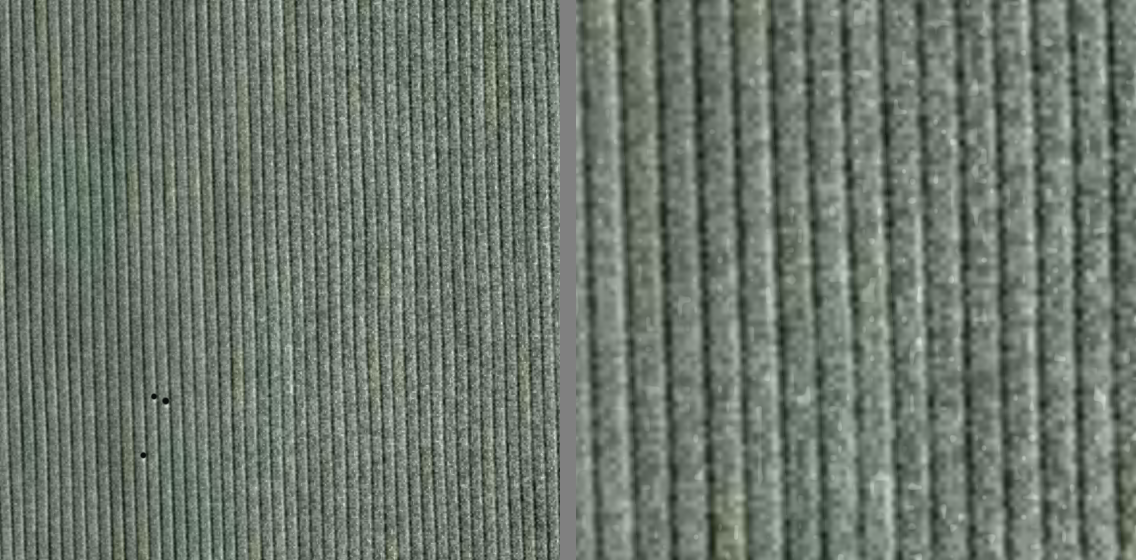
Left: the whole. Right: its middle third, enlarged.
A Shadertoy shader for this texture:

```glsl
// Weathered grey-green ribbed panel: 45 slightly leaning ridges, grain and three small pits.

float hash(vec2 p) {
    vec3 q = fract(p.xyx * 0.1031);
    q += dot(q, q.yzx + 33.33);
    return fract((q.x + q.y) * q.z);
}

float noise(vec2 p) {
    vec2 i = floor(p), f = fract(p);
    f = f * f * (3.0 - 2.0 * f);
    return mix(mix(hash(i), hash(i + vec2(1, 0)), f.x),
               mix(hash(i + vec2(0, 1)), hash(i + vec2(1, 1)), f.x), f.y);
}

float fbm(vec2 p) {
    float sum = 0.0, amplitude = 0.5;
    for (int i = 0; i < 4; i++) {
        sum += amplitude * noise(p);
        p = p * 2.03 + 17.3;
        amplitude *= 0.5;
    }
    return sum / 0.9375;
}

// Soft bump of given half width, centred on zero
float bump(float d, float width) {
    return exp(-d * d / (width * width));
}

void mainImage(out vec4 fragColor, in vec2 fragCoord) {
    vec2 uv = fragCoord / iResolution.xy;

    // Ridge coordinate, with a slight lean and waver
    float u = (uv.x + 0.029 * uv.y) * 45.0 - 0.09;
    u += 0.16 * (noise(vec2(uv.x * 14.0, uv.y * 5.0)) - 0.5);
    float ridge = floor(u), across = u - ridge;
    float grooveDist = min(across, 1.0 - across);
    float grooveId = floor(u + 0.5);

    // Groove, lit edge and body, each varying along its length
    float grooveDepth = 0.19 + 0.10 * noise(vec2(grooveId * 7.3, uv.y * 9.0));
    float edgeLight = 0.05 + 0.13 * noise(vec2(ridge * 5.7 + 40.0, uv.y * 12.0));
    float light = 0.475 + 0.05 * (hash(vec2(ridge, 3.0)) - 0.5);
    light -= grooveDepth * bump(grooveDist, 0.15);
    light += edgeLight * bump(across - 0.77, 0.13);
    light -= 0.035 * bump(across - 0.36, 0.17);

    // Broad stains and paler wear towards the right
    float stain = fbm(uv * vec2(7.0, 3.0) + 5.0);
    float wear = smoothstep(0.25, 0.8, uv.x + 0.5 * (stain - 0.5));
    light += 0.12 * (stain - 0.5) + 0.025 * (wear - 0.5);

    // Fine grain and scattered pale flecks
    float grain = noise(uv * 270.0) + 0.6 * noise(uv * 150.0 + 31.0) - 0.8;
    light += grain * mix(0.15, 0.24, wear);
    float fleck = smoothstep(0.76, 0.95, noise(uv * vec2(210.0, 170.0) + 90.0));
    light += fleck * mix(0.08, 0.15, wear) * smoothstep(0.08, 0.3, grooveDist);

    // Green-grey tint with greener patches and faint yellow streaks
    float green = smoothstep(0.45, 0.7, fbm(uv * vec2(6.0, 3.0) + 60.0)) * (1.0 - 0.7 * wear);
    float yellow = smoothstep(0.72, 0.95, noise(vec2(ridge * 3.1, uv.y * 6.0 + 20.0)));
    vec3 color = light + vec3(-0.016, 0.019, -0.016);
    color += green * vec3(-0.030, 0.002, -0.012) + yellow * vec3(0.015, 0.015, -0.025);

    // Pits: centre and radius, with a pale chipped rim at lower left
    vec3 pits[3] = vec3[3](vec3(0.275, 0.292, 0.0055),
                           vec3(0.296, 0.284, 0.0065),
                           vec3(0.256, 0.187, 0.0055));
    for (int i = 0; i < 3; i++) {
        vec2 d = uv - pits[i].xy;
        float r = pits[i].z;
        color += 0.22 * bump(length(d - vec2(0.2, -1.4) * r), r * 0.8);
        color = mix(color, vec3(0.03, 0.05, 0.04), 1.0 - smoothstep(r * 0.6, r * 1.25, length(d)));
    }

    fragColor = vec4(clamp(color, 0.0, 1.0), 1.0);
}
```
